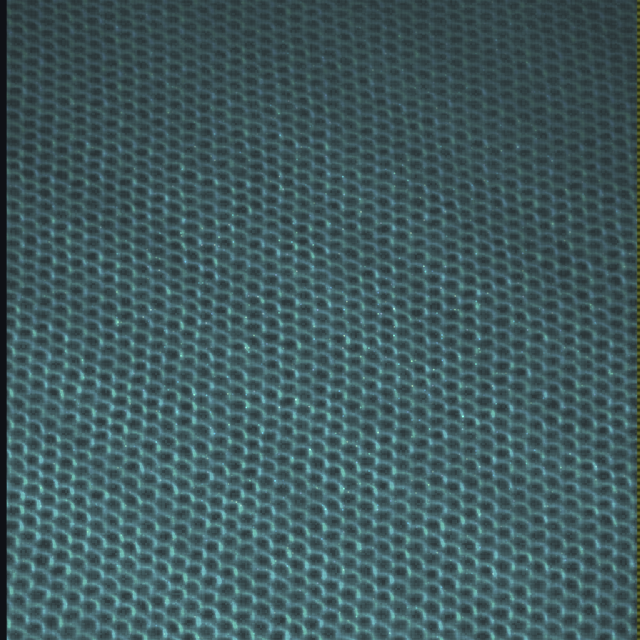
Reproduce this texture procedurally as a Shadertoy shader.

```glsl
// Close view of a teal woven cloth receding upward under a soft lamp.
// Two interleaved lattices of round holes make the open plain weave; each hole
// carries a bright upright yarn and an arch. Cellular glints and grain finish it.

const float TAU = 6.2831853;

float hash(vec2 p) {
    p = fract(p * vec2(0.1031, 0.1137));
    p += dot(p, p.yx + 33.33);
    return fract((p.x + p.y) * p.x * 43.7);
}

// Smooth wandering of the yarn, from layered sines.
vec2 wander(vec2 p) {
    return vec2(sin(p.y * 17.0 + 3.0 * sin(p.x * 9.0)) + 0.6 * sin(p.y * 83.0 + p.x * 63.0),
                sin(p.x * 23.0 + 2.0 * sin(p.y * 11.0)) + 0.6 * sin(p.x * 97.0 - p.y * 57.0));
}

// Weave coordinates: about 38 columns and 46 rows, tighter toward the top,
// with the rows falling to the right.
vec2 weaveSpace(vec2 uv) {
    float columns = 37.0 * uv.x + 4.0 * (uv.x - 0.4) * uv.y - 0.8 * sin(uv.y * 2.6);
    float rows = 37.0 * uv.y + 9.0 * uv.y * uv.y + 5.0 * uv.x * (1.0 - 0.3 * uv.x);
    return vec2(columns, rows) + 0.09 * wander(uv);
}

// One lattice, two columns by one row: x is hole darkness, y is yarn highlight.
vec2 lattice(vec2 w, float seed) {
    vec2 cell = floor(w / vec2(2.0, 1.0));
    vec2 p = w - (cell + 0.5) * vec2(2.0, 1.0);
    float age = hash(cell + seed);
    float wear = hash(cell + seed + 57.0);

    // Round hole, slightly different in size from its neighbours
    vec2 h = p / vec2(0.44, 0.34) / mix(0.86, 1.08, wear);
    float hole = exp(-pow(dot(h, h), 1.6)) * mix(0.75, 1.0, age);

    // Upright yarn on the right side, leaning a little
    vec2 u = (p - vec2(0.5 - 0.14 * p.y, 0.03)) / vec2(0.16, 0.29);
    float upright = exp(-dot(u, u)) * mix(0.4, 1.0, age);

    // Arch over the hole joining the upright
    float rise = 1.0 - cos(TAU * (p.y - 0.42 + 0.16 * p.x + 0.3 * p.x * p.x));
    float arch = exp(-2.6 * rise - pow((p.x - 0.12) / 0.4, 2.0)) * 0.4;
    return vec2(hole, upright + arch);
}

// Brightness of the yarn, 0 inside a hole and about 1 on a crest.
float weave(vec2 w) {
    vec2 part = lattice(w, 13.0) + lattice(w + vec2(1.0, 0.5), 131.0);
    return 0.34 * (1.0 - min(part.x, 1.0)) + 0.8 * part.y * (1.0 - 0.5 * part.x);
}

// Tiny round glints, one jittered point per cell; few of them light up.
vec3 glints(vec2 uv) {
    vec2 p = uv * 150.0;
    vec2 cell = floor(p);
    vec2 jitter = 0.3 + 0.4 * vec2(hash(cell + 5.0), hash(cell + 47.0));
    float spot = smoothstep(0.36, 0.05, length(p - cell - jitter));
    float lit = smoothstep(0.8, 1.0, hash(cell + 91.0));
    vec3 tint = 0.55 + 0.45 * cos(TAU * (hash(cell + 23.0) + vec3(0.0, 0.25, 0.55)));
    return spot * lit * mix(vec3(0.5, 0.9, 0.9), tint, 0.55);
}

// Cloth colours from hole to crest.
vec3 clothColor(float tone) {
    vec3 c = mix(vec3(0.165, 0.205, 0.215), vec3(0.24, 0.335, 0.35), smoothstep(0.02, 0.35, tone));
    c = mix(c, vec3(0.31, 0.46, 0.485), smoothstep(0.3, 0.66, tone));
    return mix(c, vec3(0.42, 0.69, 0.68), smoothstep(0.6, 1.0, tone));
}

void mainImage(out vec4 fragColor, in vec2 fragCoord) {
    vec2 uv = fragCoord / iResolution.xy;

    // Lamp pooled low and left of centre, falling off to the top right
    vec2 q = (uv - vec2(0.4, 0.18)) * vec2(0.95, 1.2);
    float light = mix(0.16, 1.2, exp(-dot(q, q)));
    light *= 1.0 + 0.05 * wander(uv * 0.35).x;

    // Focus softens toward the far edge
    float focus = 1.0 - 0.45 * smoothstep(0.6, 1.1, uv.y + 0.25 * (uv.x - 0.5));
    float yarn = mix(0.36, weave(weaveSpace(uv)), focus);

    // Sensor grain, then tone and a drift between blue and green yarn
    float grain = hash(floor(uv * 256.0) + 301.0) - 0.5;
    vec3 color = clothColor(light * (0.1 + 0.88 * yarn + 0.12 * grain));
    color *= 0.84 + 0.18 * light;
    float drift = sin(uv.x * 71.0 + 4.0 * sin(uv.y * 53.0)) * smoothstep(0.3, 0.8, yarn);
    color += vec3(0.0, -0.012, 0.025) * drift;

    // Glints gather on the crests around the middle
    float gather = exp(-6.0 * dot(uv - vec2(0.55, 0.48), uv - vec2(0.55, 0.48)));
    color += glints(uv) * (0.1 + 0.4 * gather) * smoothstep(0.15, 0.7, yarn) * light;

    // Faint sensor grid
    vec2 grid = cos(TAU * uv * 192.0);
    color *= 1.0 + 0.025 * (grid.x + grid.y);

    // Black strip on the left, thin dotted olive line on the right
    color = mix(vec3(0.06, 0.065, 0.085), color, smoothstep(0.009, 0.012, uv.x));
    vec3 olive = vec3(0.33, 0.36, 0.14) * (0.8 + 0.35 * cos(TAU * uv.y * 96.0));
    color = mix(color, olive, smoothstep(0.994, 0.997, uv.x));

    fragColor = vec4(color, 1.0);
}
```
